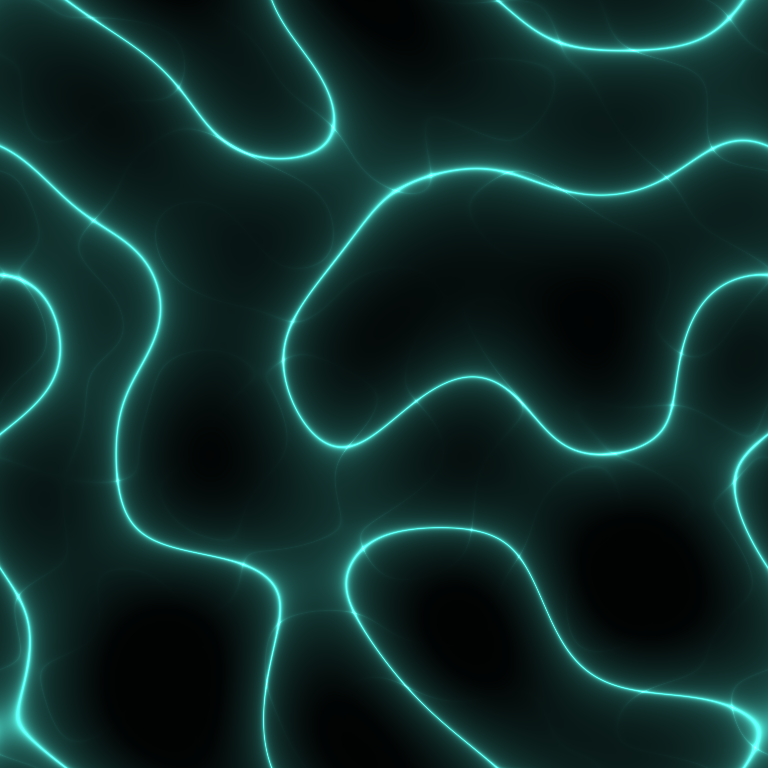
Reproduce this texture procedurally as a Shadertoy shader.

```glsl
const float TAU = 6.28319;
const float GOLDEN_ANGLE = 2.39996;
const int WAVES = 18;
const vec3 TEAL = vec3(0.34, 1.0, 0.93);

float hash(float x) {
    return fract(sin(x * 12.9898) * 43758.5);
}

// Layered sines with whole wave counts: seamless, zero mean, unit variance
float waveField(vec2 p, float minFreq, float maxFreq, float seed) {
    float sum = 0.0;
    for (int i = 0; i < WAVES; i++) {
        float id = float(i) + seed;
        float angle = GOLDEN_ANGLE * id;
        float freq = mix(minFreq, maxFreq, hash(id + 0.37));
        vec2 wave = round(freq * vec2(cos(angle), sin(angle)));
        sum += sin(TAU * (dot(wave, p) + hash(id + 7.71)));
    }
    return sum * sqrt(2.0 / float(WAVES));
}

// Peaks at 1 on the zero contour and falls off with a long tail
float ridge(float value, float width) {
    return width / (abs(value) + width);
}

void mainImage(out vec4 fragColor, in vec2 fragCoord) {
    vec2 uv = fragCoord / iResolution.y;

    float coarse = waveField(uv, 1.3, 3.4, 3.0);
    float fine = waveField(uv, 4.0, 7.5, 41.0);

    // Bright filaments inside a broad haze
    float filament = ridge(coarse, 0.03);
    float haze = 0.17 * max(0.0, 1.0 - 0.5 * abs(coarse));
    float glow = 1.15 * filament + haze;

    // Faint veins that flare into knots where they cross a filament
    float vein = ridge(fine, 0.06);
    float veinGain = 0.35 * exp(-0.8 * abs(coarse)) + 0.6 * filament;
    glow *= 0.92 + vein * veinGain;

    fragColor = vec4(min(TEAL * glow, 1.0), 1.0);
}
```
